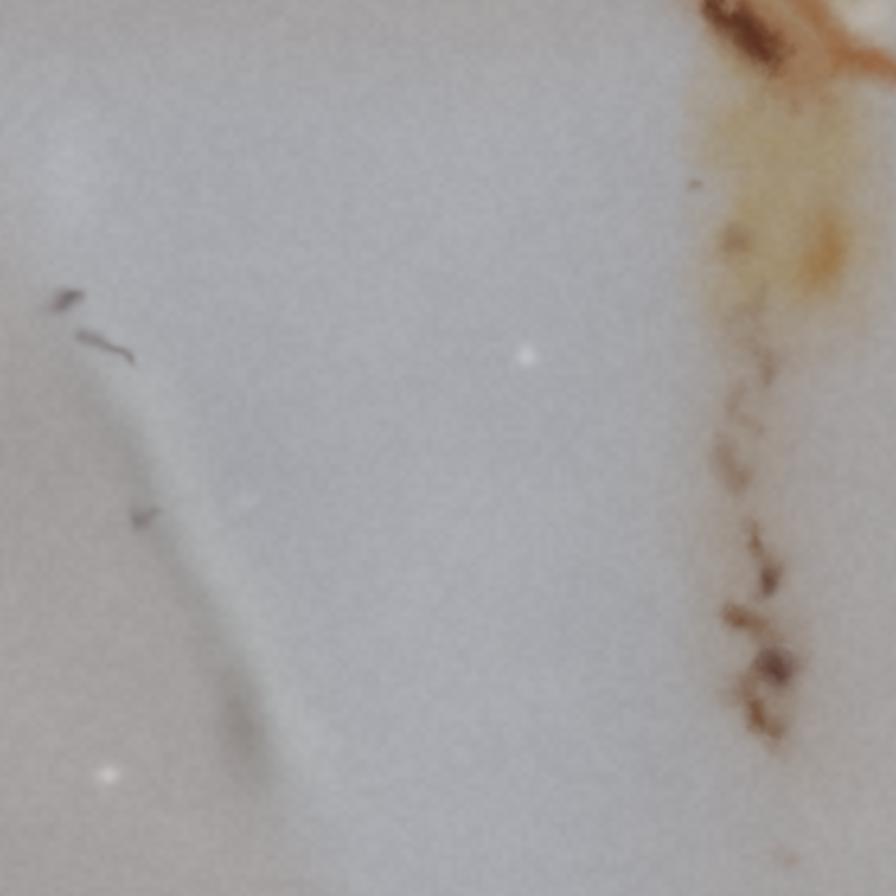
A three.js fragment shader for this texture:

```glsl
varying vec2 vUv;

float hash(vec2 p) {
  vec3 q = fract(vec3(p.xyx) * 0.1031);
  q += dot(q, q.yzx + 33.33);
  return fract((q.x + q.y) * q.z);
}

float noise(vec2 p) {
  vec2 i = floor(p), f = fract(p);
  f = f * f * (3.0 - 2.0 * f);
  return mix(mix(hash(i), hash(i + vec2(1.0, 0.0)), f.x),
             mix(hash(i + vec2(0.0, 1.0)), hash(i + 1.0), f.x), f.y);
}

float fbm(vec2 p) {
  float sum = 0.0, gain = 0.5;
  for (int i = 0; i < 4; i++) {
    sum += gain * noise(p);
    p = mat2(1.6, 1.2, -1.2, 1.6) * p + 7.3;
    gain *= 0.5;
  }
  return sum / 0.9375;
}

float spot(vec2 p, vec2 center, vec2 radius) {
  vec2 d = (p - center) / radius;
  return exp(-dot(d, d));
}

float band(float d, float width) {
  return exp(-d * d / (width * width));
}

float segment(vec2 p, vec2 a, vec2 b) {
  vec2 ab = b - a;
  return length(p - a - ab * clamp(dot(p - a, ab) / dot(ab, ab), 0.0, 1.0));
}

float streakX(float y) {
  return 0.832 + 0.55 * (y - 0.45) * (y - 0.45);
}

// Cloudy grey stone, warmer towards the sides and top
vec3 stone(vec2 p) {
  float cloud = fbm(p * 4.0 + 3.0) - 0.5;
  float seam = p.x - 0.07 - 0.47 * (0.67 - p.y) + 0.04 * (fbm(p * 9.0) - 0.5);
  float along = smoothstep(0.04, 0.2, p.y) * (1.0 - smoothstep(0.5, 0.75, p.y));
  float warmth = 0.8 * (1.0 - smoothstep(-0.08, 0.05, seam));
  warmth = max(warmth, 0.75 * smoothstep(0.62, 0.9, p.x + 0.1 * cloud));
  warmth = max(warmth, 0.7 * smoothstep(0.86, 1.02, p.y + 0.1 * cloud));
  vec3 color = mix(vec3(0.652, 0.658, 0.677), vec3(0.638, 0.617, 0.611), warmth);
  color += 0.045 * cloud;
  color += vec3(0.026, 0.03, 0.018) * band(seam - 0.035, 0.035) * along;
  color -= vec3(0.035, 0.04, 0.05) * band(seam + 0.018, 0.03) * along;
  color -= vec3(0.05, 0.06, 0.07) * spot(p, vec2(0.272, 0.2), vec2(0.03, 0.08));
  color += 0.025 * spot(p, vec2(0.08, 0.81), vec2(0.03, 0.06));
  return color;
}

// Ochre halo, rusty branches and brown grains
vec3 addStain(vec3 color, vec2 p) {
  vec2 warp = vec2(fbm(p * 22.0), fbm(p * 22.0 + 40.0)) - 0.5;
  vec2 q = p + 0.035 * warp;
  float mottle = fbm(p * 30.0 + 11.0);
  float axis = q.x - streakX(q.y);
  float lower = smoothstep(0.06, 0.25, q.y) * (1.0 - smoothstep(0.62, 0.75, q.y));
  color = mix(color, vec3(0.61, 0.56, 0.51), 0.8 * band(axis, 0.065) * lower);
  float upper = smoothstep(0.76, 0.86, q.x + 0.03 * mottle)
              * (1.0 - smoothstep(0.92, 1.03, q.x)) * smoothstep(0.57, 0.72, q.y);
  color = mix(color, vec3(0.63, 0.56, 0.44), upper * (0.65 + 0.5 * mottle));
  color = mix(color, vec3(0.59, 0.45, 0.28),
              0.9 * spot(q, vec2(0.92, 0.715), vec2(0.026, 0.045)));
  color = mix(color, vec3(0.73, 0.71, 0.69),
              0.85 * spot(q, vec2(0.968, 0.985), vec2(0.035, 0.03)));

  float rust = band(segment(q, vec2(0.88, 1.02), vec2(0.945, 0.93)), 0.022);
  rust = max(rust, band(segment(q, vec2(0.945, 0.93), vec2(1.03, 0.922)), 0.017));
  rust = max(rust, 0.85 * band(segment(q, vec2(0.8, 1.02), vec2(0.9, 0.92)), 0.04));
  color = mix(color, vec3(0.58, 0.39, 0.25), rust * (0.6 + 0.45 * mottle));
  float core = band(segment(q, vec2(0.8, 1.0), vec2(0.86, 0.935)), 0.021);
  core = max(core, 0.55 * spot(q, vec2(0.89, 0.895), vec2(0.035, 0.016)));
  color = mix(color, vec3(0.37, 0.21, 0.14), core * smoothstep(0.2, 0.65, mottle));

  float grains = 0.0;
  for (int i = 0; i < 36; i++) {
    float id = float(i);
    float y = mix(0.15, 0.68, (id + hash(vec2(id, 2.0))) / 36.0);
    float x = streakX(y) + 0.055 * (hash(vec2(id, 5.0)) - 0.5);
    float size = mix(0.009, 0.021, hash(vec2(id, 8.0)));
    float strength = mix(0.5, 0.24, smoothstep(0.35, 0.45, y));
    grains += strength * spot(q, vec2(x, y), vec2(size, size * 1.2));
  }
  grains += 0.4 * spot(q, vec2(0.875, 0.04), vec2(0.014));
  grains += 0.4 * spot(q, vec2(0.775, 0.79), vec2(0.008));
  grains += 0.4 * spot(q, vec2(0.825, 0.725), vec2(0.018));
  color = mix(color, vec3(0.46, 0.33, 0.24),
              min(grains, 1.0) * smoothstep(0.15, 0.7, mottle));
  float dark = spot(q, vec2(0.866, 0.256), vec2(0.019, 0.017));
  dark = max(dark, 0.65 * spot(q, vec2(0.856, 0.345), vec2(0.015, 0.02)));
  return mix(color, vec3(0.33, 0.2, 0.16), 0.85 * dark);
}

// Small grey pits and pale glints
vec3 addFlecks(vec3 color, vec2 p) {
  vec2 q = p + 0.02 * (vec2(noise(p * 45.0), noise(p * 45.0 + 9.0)) - 0.5);
  float pits = 0.85 * spot(q, vec2(0.07, 0.667), vec2(0.018, 0.012));
  pits += 0.5 * band(segment(q, vec2(0.1, 0.622), vec2(0.145, 0.602)), 0.01);
  pits += 0.55 * spot(q, vec2(0.157, 0.424), vec2(0.013, 0.011));
  color = mix(color, vec3(0.44, 0.4, 0.4), pits);
  float glints = spot(p, vec2(0.12, 0.135), vec2(0.014, 0.011));
  glints += 0.7 * spot(p, vec2(0.588, 0.603), vec2(0.012));
  glints += 0.35 * spot(p, vec2(0.273, 0.44), vec2(0.014, 0.009));
  return color + 0.12 * glints;
}

void main() {
  vec3 color = addFlecks(addStain(stone(vUv), vUv), vUv);
  color += 0.022 * (noise(vUv * 140.0) - 0.5) + 0.014 * (noise(vUv * 70.0) - 0.5);
  gl_FragColor = vec4(color, 1.0);
}
```
